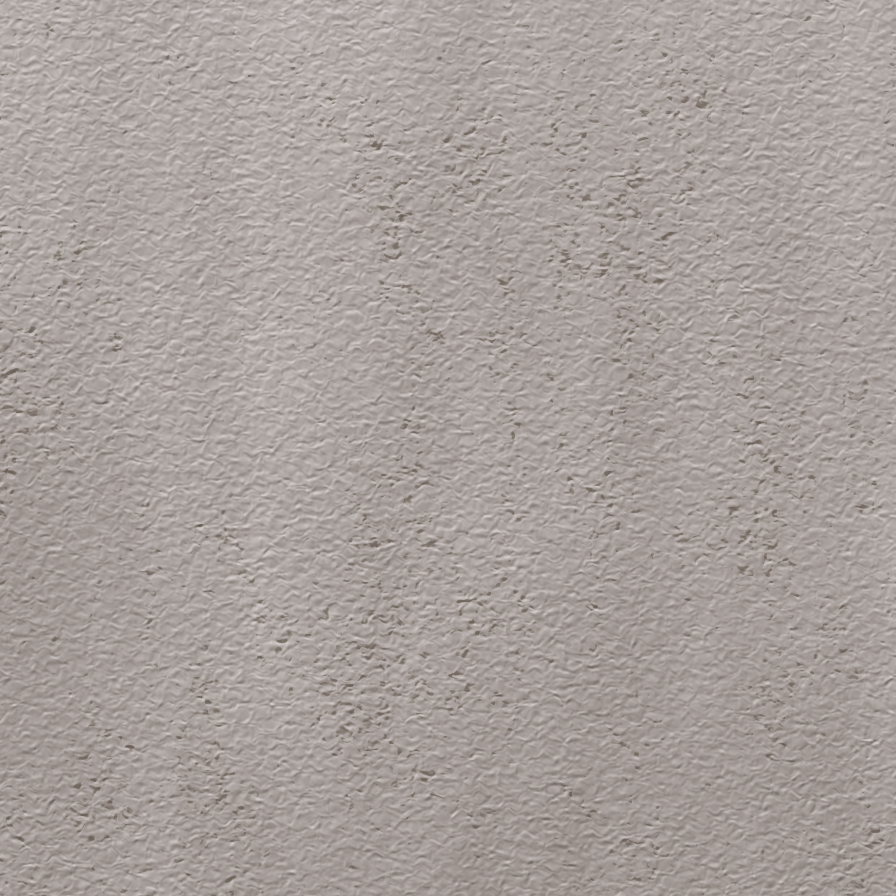
This texture is drawn by a three.js fragment shader. Its source:

```glsl
// Weathered warm-grey plaster: a fine crinkled relief lit from above,
// over soft vertical stains, with tiny brown pits gathered in streaky patches.
// All layers are value noise at different scales and stretches.
varying vec2 vUv;

const vec3 SHADOW_GREY = vec3(0.45, 0.41, 0.39);
const vec3 LIGHT_GREY = vec3(0.77, 0.74, 0.73);
const vec3 PIT_BROWN = vec3(0.37, 0.325, 0.285);
const vec2 GRAIN_SCALE = vec2(138.0, 190.0);
const vec2 PIT_SCALE = vec2(135.0, 200.0);
const vec2 LIGHT_STEP = vec2(-0.0008, 0.0020);

float hash(vec2 p) {
  vec3 q = fract(vec3(p.xyx) * 0.1031);
  q += dot(q, q.yzx + 33.33);
  return fract((q.x + q.y) * q.z);
}

float noise(vec2 p) {
  vec2 cell = floor(p);
  vec2 f = fract(p);
  vec2 w = f * f * (3.0 - 2.0 * f);
  float low = mix(hash(cell), hash(cell + vec2(1.0, 0.0)), w.x);
  float high = mix(hash(cell + vec2(0.0, 1.0)), hash(cell + 1.0), w.x);
  return mix(low, high, w.y);
}

// Layered noise, turned at each octave to hide the lattice
float fbm(vec2 p) {
  float sum = 0.0;
  float weight = 0.533;
  for (int i = 0; i < 4; i++) {
    sum += weight * noise(p);
    p = mat2(0.8, 0.6, -0.6, 0.8) * p * 2.03 + 17.3;
    weight *= 0.5;
  }
  return sum;
}

// Bends a point sideways so the grains become crinkled
vec2 crinkle(vec2 uv, float scale, float amount) {
  vec2 p = uv * scale;
  return uv + amount * (vec2(noise(p + 5.7), noise(p + 61.2)) - 0.5);
}

float grainHeight(vec2 uv) {
  vec2 p = crinkle(uv, 95.0, 0.006) * GRAIN_SCALE;
  vec2 turned = mat2(0.88, 0.47, -0.47, 0.88) * p;
  return 0.6 * noise(p + 9.0) + 0.4 * noise(turned * 1.6 + 43.0);
}

// Patches where the skin is worn: broad areas cut into vertical streaks
float wornMask(vec2 uv) {
  float area = fbm(uv * vec2(4.5, 3.8) + 31.0);
  float streak = fbm(uv * vec2(30.0, 10.0) + 83.0);
  return smoothstep(0.42, 0.68, 0.5 * area + 0.5 * streak);
}

// Small flat flakes missing from the surface
float pits(vec2 uv, float worn) {
  vec2 p = crinkle(uv, 90.0, 0.007) * PIT_SCALE;
  vec2 turned = mat2(0.8, 0.6, -0.6, 0.8) * p;
  float field = 0.65 * noise(p + 140.0) + 0.35 * noise(turned * 1.7 + 71.0);
  float level = mix(0.82, 0.55, worn);
  return smoothstep(level, level + 0.18, field);
}

// Broad brightness: paler at the top, clouded and stained downwards
float stainTone(vec2 uv) {
  float fall = 0.17 * (uv.y - 0.5);
  float cloud = 0.25 * (fbm(uv * vec2(3.4, 2.6) + 4.0) - 0.5);
  float streak = 0.18 * (fbm(uv * vec2(17.0, 3.2) + 52.0) - 0.5);
  return 0.675 + fall + cloud + streak;
}

void main() {
  float worn = wornMask(vUv);

  // Slope towards the light
  float slope = grainHeight(vUv - LIGHT_STEP * 0.5)
              - grainHeight(vUv + LIGHT_STEP * 0.5);
  float roughness = mix(0.75, 1.35, fbm(vUv * vec2(8.0, 5.0) + 20.0));

  // Pits show most on shaded slopes and catch light on their lower rims
  float shade = smoothstep(0.12, -0.16, slope);
  float pit = pits(vUv, worn) * mix(0.2, 1.0, shade);
  float rim = max(pits(vUv + LIGHT_STEP, worn) - pit, 0.0);

  float tone = stainTone(vUv) + roughness * slope + 0.16 * rim;
  tone += 0.1 * (noise(vUv * 310.0 + 7.0) - 0.5);

  vec3 plaster = mix(SHADOW_GREY, LIGHT_GREY, clamp(tone, -0.15, 1.15));
  vec3 color = mix(plaster, PIT_BROWN + 0.1 * tone, 0.75 * pit);
  gl_FragColor = vec4(color, 1.0);
}
```
